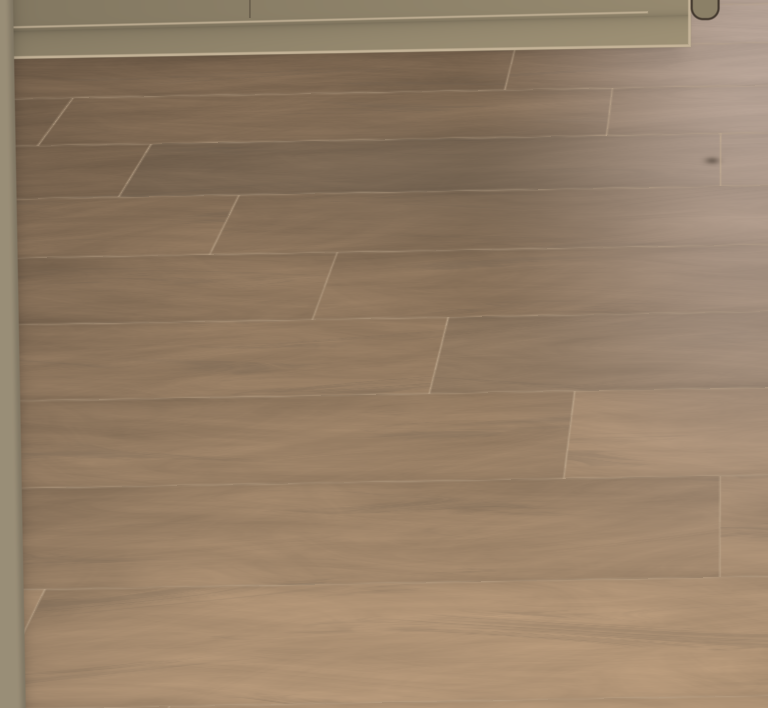
Reproduce this texture procedurally as a Shadertoy shader.

```glsl
// Staggered wood-look floor planks in perspective, beside a wall and below a cabinet base.

// Floor projection, in canvas heights measured down from the top
const float HORIZON = -1.1024;
const float VANISH_X = 1.020;
const float ROW_SCALE = 23.962;
const float ROW_OFFSET = 19.44;
const float ROW_TILT = 0.018;

// Plank layout, in floor units
const float PLANK_LENGTH = 0.6185;
const float STAGGER = 0.1237;
const float FIRST_JOINT = -0.744;
const float GROUT_HALF = 0.0011;
const float JOINT_HALF = 0.0012;

// Wood look
const vec2 GRAIN_STRETCH = vec2(9.0, 6.5);
const float BLOTCH_DEPTH = 0.060;
const float GRAIN_DEPTH = 0.060;
const float FIBRE_DEPTH = 0.020;
const float PLANK_VARIATION = 0.075;

const vec3 FAR_WOOD = vec3(0.475, 0.390, 0.305);
const vec3 NEAR_WOOD = vec3(0.705, 0.590, 0.470);
const vec3 GREY_WOOD = vec3(0.425, 0.370, 0.310);
const vec3 GLARE = vec3(0.715, 0.640, 0.590);
const vec3 GROUT = vec3(0.760, 0.675, 0.570);
const vec3 CABINET = vec3(0.545, 0.500, 0.405);
const vec3 CABINET_EDGE = vec3(0.800, 0.730, 0.620);
const vec3 WALL = vec3(0.600, 0.555, 0.465);
const vec3 DARK = vec3(0.200, 0.165, 0.130);

float hash(vec2 p) {
    return fract(sin(dot(p, vec2(127.1, 311.7))) * 43758.55);
}

// Warped layers of sines, roughly -1 to 1
float layeredSines(vec2 p) {
    float sum = 0.0, weight = 0.5;
    for (int i = 0; i < 6; i++) {
        p += 0.7 * sin(p.yx * 1.3 + float(i) * 1.7);
        sum += weight * sin(p.x + 0.6) * sin(p.y + 1.9);
        p = mat2(0.88, 0.47, -0.47, 0.88) * p * 1.85 + 3.1;
        weight *= 0.66;
    }
    return sum;
}

// Antialiased coverage of everything with distance d below 0
float cover(float d, float px) {
    return 1.0 - smoothstep(-px, px, d);
}

// Distance to the nearest whole number
float toInteger(float v) {
    return abs(fract(v + 0.5) - 0.5);
}

// Soft elliptical spot
float spot(vec2 p, vec2 center, vec2 radius) {
    vec2 q = (p - center) / radius;
    return exp(-dot(q, q));
}

vec3 floorColor(vec2 p, float px) {
    // Unproject to rows (across) and plank lengths (along)
    float depth = p.y + ROW_TILT * (p.x - 0.542) - HORIZON;
    float along = (p.x - VANISH_X) / depth;
    float row = ROW_OFFSET - ROW_SCALE / depth;
    float rowId = floor(row);
    float plank = (along - FIRST_JOINT - STAGGER * rowId) / PLANK_LENGTH;
    vec2 id = vec2(floor(plank), rowId);
    float tone = hash(id + 7.3);

    // Light falloff and plank tone; every third row holds a greyer plank
    vec3 col = mix(FAR_WOOD, NEAR_WOOD, pow(clamp(p.y, 0.0, 1.0), 1.1));
    col *= mix(0.91, 1.0, smoothstep(0.0, 0.4, p.x));
    col *= 1.0 + PLANK_VARIATION * (tone - 0.5);
    float greyPlank = float(mod(rowId, 3.0) == 1.0 && id.x == 0.0);
    col = mix(col, GREY_WOOD, 0.30 * greyPlank);

    // Broad blotches, grain, fibres and dark streaks
    vec2 wood = vec2(along, row) * GRAIN_STRETCH + 17.0 * tone;
    float grain = layeredSines(wood);
    float fibre = layeredSines(wood * vec2(2.5, 5.0) + 4.0);
    float blotch = layeredSines(vec2(along * 8.0, row * 2.2) + 5.0 * tone);
    col *= 1.0 + BLOTCH_DEPTH * blotch + GRAIN_DEPTH * grain + FIBRE_DEPTH * fibre;
    float streak = smoothstep(0.25, 0.9, layeredSines(wood * vec2(0.9, 1.3) + 9.0));
    col = mix(col, GREY_WOOD, 0.25 * streak);

    // Greyish shade in the upper middle, window glare at right, and a knot
    col = mix(col, GREY_WOOD, 0.40 * spot(p, vec2(0.68, 0.25), vec2(0.30, 0.10)));
    float glare = smoothstep(0.64, 1.08, p.x) * (1.0 - smoothstep(0.0, 1.0, p.y));
    col = mix(col, GLARE * (1.0 + 0.04 * grain), glare);
    col = mix(col, DARK, 0.45 * spot(p, vec2(1.006, 0.227), vec2(0.010, 0.005)));

    // Soft patchy grout between rows, clearer joints between plank ends
    float rowDist = toInteger(row) * depth * depth / ROW_SCALE;
    float jointDist = toInteger(plank) * PLANK_LENGTH * depth / sqrt(1.0 + along * along);
    float wear = 0.5 + 0.5 * sin(along * 37.0 + rowId * 2.4) * sin(along * 83.0 + rowId);
    col *= 1.0 - 0.06 * exp(-rowDist / 0.007);
    col = mix(col, GROUT, cover(rowDist - GROUT_HALF, 1.3 * px + 0.0006) * mix(0.12, 0.55, wear));
    float jointTone = mix(0.50, 0.75, hash(id + 2.1)) * mix(0.75, 1.0, fract(row * 1.7));
    return mix(col, GROUT, cover(jointDist - JOINT_HALF, px + 0.0006) * jointTone);
}

void mainImage(out vec4 fragColor, in vec2 fragCoord) {
    float px = 1.0 / iResolution.y;
    vec2 p = vec2(fragCoord.x, iResolution.y - fragCoord.y) * px;
    vec3 col = floorColor(p, px);

    // Cabinet: panel, toe board, bright lips and door seam
    float base = p.y - (0.0835 - 0.0178 * (p.x - 0.02));
    float lip = p.y - (0.0385 - 0.0237 * (p.x - 0.02));
    float cabinet = max(base, p.x - 0.976);
    col *= 1.0 - 0.10 * exp(-max(base, 0.0) / 0.015) * cover(p.x - 0.965, 0.02);
    vec3 panel = CABINET * mix(0.94, 1.08, p.x) * (1.0 + 0.05 * smoothstep(0.0, 0.04, lip));
    panel *= 1.0 - 0.12 * exp(-abs(lip - 0.006) / 0.004);
    float lipLine = max(abs(lip) - 0.0014, p.x - 0.915);
    panel = mix(panel, CABINET_EDGE, 0.75 * cover(lipLine, px));
    float seam = max(abs(p.x - 0.353) - 0.0008, p.y - 0.025);
    panel = mix(panel, DARK, 0.55 * cover(seam, px));
    panel = mix(panel, CABINET_EDGE, 0.85 * cover(abs(cabinet + 0.002) - 0.002, px));
    col = mix(col, panel, cover(cabinet, px));

    // Rounded dark-rimmed fitting beside the cabinet
    vec2 q = abs(p - vec2(0.996, 0.0)) - vec2(0.003, 0.011);
    float fitting = length(max(q, 0.0)) - 0.016;
    col = mix(col, CABINET, cover(fitting, px));
    col = mix(col, DARK, 0.85 * cover(abs(fitting) - 0.0015, px));

    // Wall edge at left with a soft contact shadow
    float wall = p.x - 0.0184 - 0.018 * p.y;
    col *= 1.0 - 0.12 * exp(-max(wall, 0.0) / 0.008);
    vec3 wallCol = WALL * (1.0 - 0.16 * smoothstep(-0.012, 0.0, wall));
    col = mix(col, wallCol, cover(wall, px));

    fragColor = vec4(col, 1.0);
}
```
